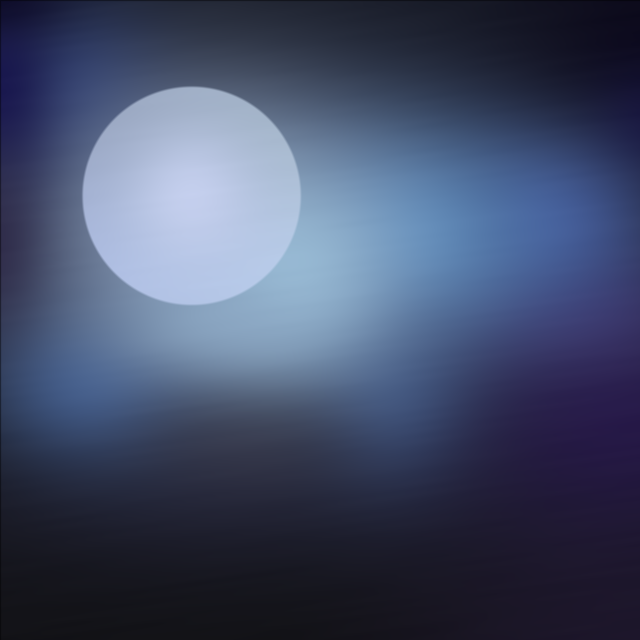
Reproduce this background procedurally as a WebGL 1 fragment shader.

```glsl
precision highp float;

uniform vec2 u_resolution;

// Soft elliptical falloff: 1 at the centre, fading with distance
float glow(vec2 p, vec2 centre, vec2 spread) {
    vec2 q = (p - centre) / spread;
    return exp(-dot(q, q));
}

// Sine-free hash and smooth value noise
float hash(vec2 cell) {
    vec3 q = fract(cell.xyx * 0.1031);
    q += dot(q, q.yzx + 33.33);
    return fract((q.x + q.y) * q.z);
}

float noise(vec2 p) {
    vec2 cell = floor(p);
    vec2 f = fract(p);
    f = f * f * (3.0 - 2.0 * f);
    float low = mix(hash(cell), hash(cell + vec2(1.0, 0.0)), f.x);
    float high = mix(hash(cell + vec2(0.0, 1.0)), hash(cell + 1.0), f.x);
    return mix(low, high, f.y);
}

// Night sky built from broad overlapping colour clouds
vec3 nightSky(vec2 p) {
    vec3 sky = mix(vec3(0.07, 0.07, 0.085), vec3(0.08, 0.09, 0.13), p.y);
    sky = mix(sky, vec3(0.12, 0.09, 0.18), 0.85 * smoothstep(0.4, 1.0, p.x) * (1.0 - p.y));
    sky = mix(sky, vec3(0.12, 0.12, 0.19), 0.75 * glow(p, vec2(0.35, 0.23), vec2(0.45, 0.13)));

    // Slate band and the violet side
    sky = mix(sky, vec3(0.28, 0.33, 0.48), 0.92 * glow(p, vec2(0.44, 0.60), vec2(0.54, 0.25)));
    sky = mix(sky, vec3(0.15, 0.09, 0.29), 0.85 * glow(p, vec2(0.98, 0.35), vec2(0.26, 0.17)));
    sky = mix(sky, vec3(0.24, 0.20, 0.42), 0.75 * glow(p, vec2(0.92, 0.51), vec2(0.19, 0.10)));

    // Dark upper corner with an indigo fringe, blue upper left
    sky = mix(sky, vec3(0.04, 0.03, 0.10), 0.9 * glow(p, vec2(1.02, 0.95), vec2(0.22, 0.16)));
    sky = mix(sky, vec3(0.08, 0.06, 0.24), 0.7 * glow(p, vec2(1.02, 0.81), vec2(0.09, 0.09)));
    sky = mix(sky, vec3(0.14, 0.20, 0.41), 0.85 * glow(p, vec2(0.12, 0.86), vec2(0.13, 0.14)));

    // Blue clouds
    sky = mix(sky, vec3(0.26, 0.35, 0.61), 0.88 * glow(p, vec2(0.86, 0.655), vec2(0.16, 0.13)));
    sky = mix(sky, vec3(0.35, 0.54, 0.74), 0.92 * glow(p, vec2(0.64, 0.63), vec2(0.20, 0.165)));
    sky = mix(sky, vec3(0.24, 0.33, 0.51), 0.8 * glow(p, vec2(0.61, 0.39), vec2(0.12, 0.14)));
    sky = mix(sky, vec3(0.25, 0.37, 0.58), 0.85 * glow(p, vec2(0.14, 0.40), vec2(0.16, 0.12)));

    // Shadow beneath the moon
    sky = mix(sky, vec3(0.19, 0.19, 0.26), 0.7 * glow(p, vec2(0.38, 0.305), vec2(0.16, 0.085)));

    // Pale halo, brightest at its lower right
    sky = mix(sky, vec3(0.54, 0.61, 0.71), 0.94 * glow(p, vec2(0.31, 0.665), vec2(0.255, 0.22)));
    sky = mix(sky, vec3(0.61, 0.75, 0.85), 0.9 * glow(p, vec2(0.455, 0.575), vec2(0.17, 0.16)));
    sky = mix(sky, vec3(0.56, 0.67, 0.78), 0.7 * glow(p, vec2(0.34, 0.49), vec2(0.17, 0.08)));

    // Dim left margin
    sky = mix(sky, vec3(0.09, 0.08, 0.31), 0.88 * glow(p, vec2(0.0, 0.86), vec2(0.08, 0.15)));
    sky = mix(sky, vec3(0.18, 0.16, 0.28), 0.85 * glow(p, vec2(-0.01, 0.62), vec2(0.075, 0.13)));
    sky = mix(sky, vec3(0.04, 0.03, 0.14), 0.7 * glow(p, vec2(0.0, 1.0), vec2(0.1, 0.05)));
    return sky;
}

// Moon surface: cool rim with a lilac core
vec3 moonSurface(vec2 offset) {
    vec3 rim = mix(vec3(0.70, 0.77, 0.90), vec3(0.62, 0.68, 0.77),
                   smoothstep(-0.15, 0.16, offset.y));
    rim += vec3(0.14, 0.20, 0.10) * offset.x;
    return mix(rim, vec3(0.78, 0.82, 0.94), 0.9 * glow(offset, vec2(0.0), vec2(0.095)));
}

void main() {
    vec2 p = gl_FragCoord.xy / u_resolution;
    vec3 colour = nightSky(p);

    // Moon disc with a slightly soft edge
    vec2 offset = p - vec2(0.2995, 0.694);
    float disc = 1.0 - smoothstep(0.168, 0.173, length(offset));
    colour = mix(colour, moonSurface(offset), disc);

    // Faint streaks, rising gently to the right
    float streak = noise(vec2(p.x * 9.0, (p.y - 0.14 * p.x) * 110.0));
    colour += 0.008 * (streak - 0.5);

    // Fine dark border along the left and top
    float margin = min(p.x, 1.0 - p.y);
    colour *= mix(0.5, 1.0, smoothstep(0.0, 0.003, margin));

    gl_FragColor = vec4(colour, 1.0);
}
```
